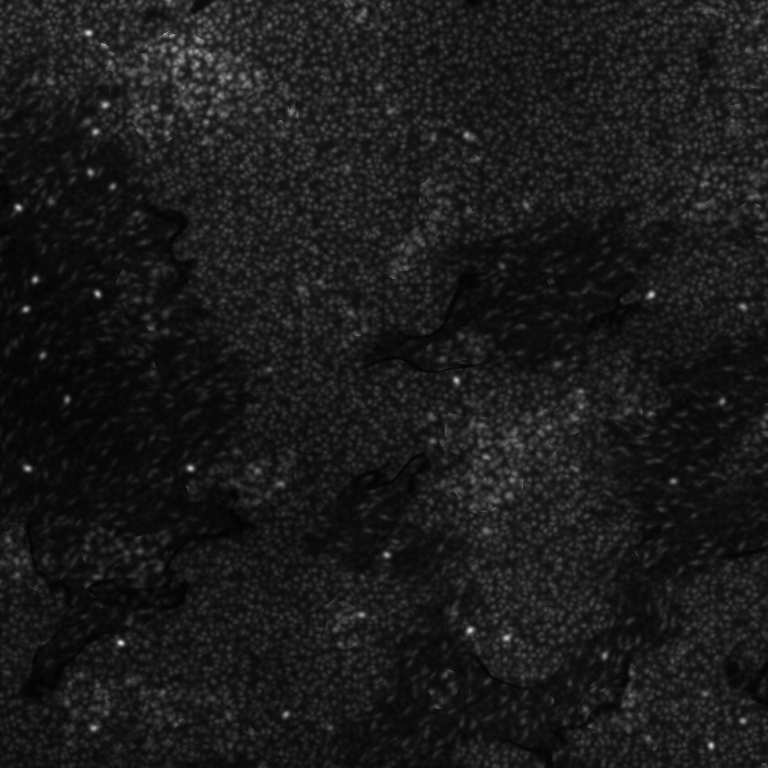
A WebGL 2 fragment shader for this texture:

```glsl
#version 300 es
precision highp float;

uniform vec2 u_resolution;
out vec4 fragColor;

float hash(vec2 p) {
    return fract(sin(dot(p, vec2(127.1, 311.7))) * 43758.55);
}

mat2 rotation(float angle) {
    float c = cos(angle), s = sin(angle);
    return mat2(c, -s, s, c);
}

float noise(vec2 p) {
    vec2 cell = floor(p), f = fract(p);
    f = f * f * (3.0 - 2.0 * f);
    float low = mix(hash(cell), hash(cell + vec2(1.0, 0.0)), f.x);
    float high = mix(hash(cell + vec2(0.0, 1.0)), hash(cell + 1.0), f.x);
    return mix(low, high, f.y);
}

float fbm(vec2 p, int octaves) {
    float sum = 0.0, total = 0.0, weight = 0.5;
    for (int i = 0; i < octaves; i++) {
        sum += weight * noise(p);
        total += weight;
        weight *= 0.5;
        p = rotation(0.6) * p * 2.03 + 17.3;
    }
    return sum / total;
}

// Soft rotated ellipse
float lobe(vec2 p, vec2 center, vec2 radii, float angle) {
    vec2 q = rotation(-angle) * (center - p) / radii;
    q = rotation(angle) * (p - center) / radii;
    return exp(-dot(q, q));
}

// Brightest of the jittered elliptical spots near p
float spots(vec2 p, float count, float keep, float radius, float stretch,
            float angle, float spread, float seed) {
    vec2 q = p * count, home = floor(q);
    float brightest = 0.0;
    for (int y = -1; y <= 1; y++) {
        for (int x = -1; x <= 1; x++) {
            vec2 cell = home + vec2(x, y);
            vec2 key = cell + seed;
            vec2 jitter = vec2(hash(key + 3.7), hash(key + 9.2));
            float turn = angle + spread * (hash(key + 5.1) - 0.5);
            vec2 d = rotation(turn) * (q - cell - jitter);
            d /= radius * vec2(stretch, 1.0);
            float level = mix(0.25, 1.0, hash(key + 13.4));
            float present = step(hash(key + 21.8), keep);
            brightest = max(brightest, present * level * exp(-0.5 * dot(d, d)));
        }
    }
    return brightest;
}

// Packed nests are high, fibrous bands are low
float tissueDensity(vec2 p) {
    vec2 warp = vec2(fbm(p * 7.0 + 4.0, 3), fbm(p * 7.0 + 31.0, 3)) - 0.5;
    vec2 w = p + 0.12 * warp;
    vec2 along = rotation(0.45) * w * vec2(1.0, 1.0);
    float density = 0.52 + 1.9 * (fbm(along * vec2(5.0, 9.0) + 2.0, 4) - 0.5);
    density += 0.45 * lobe(w, vec2(0.45, 0.45), vec2(0.20, 0.11), 0.4);
    density += 0.55 * lobe(w, vec2(0.31, 0.19), vec2(0.12, 0.07), 0.8);
    density += 0.40 * lobe(w, vec2(0.67, 0.27), vec2(0.07, 0.07), 0.0);
    density += 0.30 * lobe(w, vec2(0.50, 0.90), vec2(0.55, 0.22), 0.0);
    density -= 0.50 * lobe(w, vec2(0.08, 0.50), vec2(0.24, 0.18), 0.3);
    density -= 0.45 * lobe(w, vec2(0.55, 0.18), vec2(0.12, 0.20), -0.3);
    density -= 0.45 * lobe(w, vec2(0.62, 0.59), vec2(0.28, 0.05), 0.3);
    return density;
}

// Uneven lighting over the whole field
float illumination(vec2 p) {
    float light = 0.92 + 0.2 * p.y + 0.8 * (fbm(p * 3.0 + 8.0, 3) - 0.5);
    light -= 0.55 * lobe(p, vec2(0.04, 0.52), vec2(0.22, 0.24), 0.3);
    light += 0.55 * lobe(p, vec2(0.25, 1.0), vec2(0.08, 0.10), 0.0);
    return max(light, 0.25);
}

void main() {
    vec2 p = gl_FragCoord.xy / u_resolution.y;
    float density = tissueDensity(p);
    float nest = smoothstep(0.3, 0.62, density);
    float flow = 0.4 + 1.6 * (noise(p * 5.0 + 40.0) - 0.5);

    // Packed round cells over a dim haze
    float packed = spots(p, 118.0, 0.88, 0.31, 1.2, flow, 3.0, 11.0);
    float value = mix(0.042, 0.062, nest) + packed * mix(0.035, 0.17, nest);

    // Faint fibres and thin nuclei between the nests
    float fibres = noise(rotation(0.45) * p * vec2(22.0, 110.0));
    value += (1.0 - nest) * 0.022 * (fibres - 0.4);
    float thin = spots(p, 80.0, 0.42, 0.19, 2.0, flow, 1.2, 57.0);
    value += thin * mix(0.15, 0.06, nest);

    // Clusters of brighter cells
    float cluster = smoothstep(0.6, 0.8, fbm(p * 11.0 + 70.0, 2));
    value += 0.24 * spots(p, 95.0, 0.55 * cluster, 0.32, 1.2, flow, 3.0, 91.0);

    // Dark clefts along parts of the nest borders
    float border = 1.0 - smoothstep(0.015, 0.07, abs(density - 0.4));
    float cleft = border * smoothstep(0.56, 0.72, noise(p * 10.0 + 15.0));
    value *= 1.0 - 0.65 * cleft;

    // Lighting, fine grain and sparse bright specks
    value *= illumination(p) * (0.78 + 0.44 * noise(p * 210.0));
    value += 0.75 * spots(p, 44.0, 0.04, 0.125, 1.25, flow, 3.0, 133.0);

    fragColor = vec4(vec3(clamp(value, 0.015, 1.0)), 1.0);
}
```
